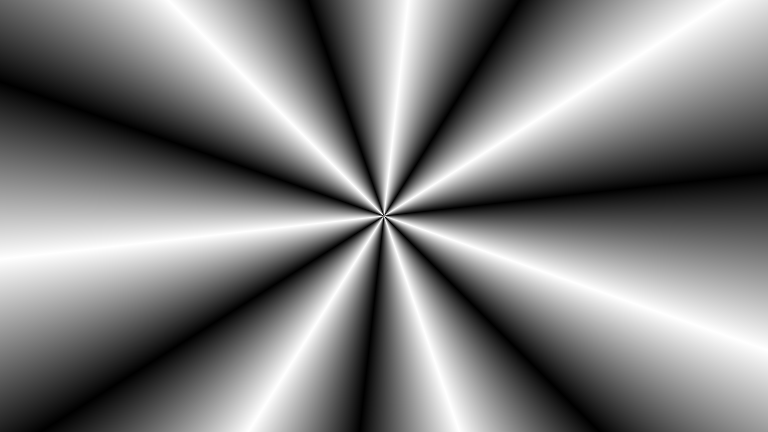
A WebGL 2 fragment shader for this background:

```glsl
#version 300 es
precision highp float;
// Seven soft grey rays fan out from the centre of the canvas.
// The polar angle is repeated with fract and shaped by a triangle wave,
// which runs evenly from black valleys to sharp white ridges.

uniform vec2 u_resolution;
out vec4 fragColor;

const float TAU = 6.2831853;
const float RAY_COUNT = 7.0;
const float VALLEY_TURN = 0.01785; // direction of the first dark valley, in turns
const vec3 VALLEY_COLOR = vec3(0.0);
const vec3 RIDGE_COLOR = vec3(1.0);

// 0 at whole numbers, 1 halfway between them.
float triangleWave(float x) {
    return 1.0 - abs(2.0 * fract(x) - 1.0);
}

// Brightness of the fan at p, easing to mid grey where rays are finer than a pixel.
float rayFan(vec2 p, float count, float startTurn, float pixelSize) {
    float turn = atan(p.y, p.x) / TAU;
    float wave = triangleWave((turn - startTurn) * count);
    float raysPerPixel = count * pixelSize / (TAU * max(length(p), 0.1 * pixelSize));
    return mix(wave, 0.5, smoothstep(0.5, 1.5, raysPerPixel));
}

void main() {
    // Canvas height is one unit, with the hub at zero.
    float pixelSize = 1.0 / u_resolution.y;
    vec2 p = (gl_FragCoord.xy - 0.5 * u_resolution) * pixelSize;

    float brightness = rayFan(p, RAY_COUNT, VALLEY_TURN, pixelSize);
    fragColor = vec4(mix(VALLEY_COLOR, RIDGE_COLOR, brightness), 1.0);
}
```
